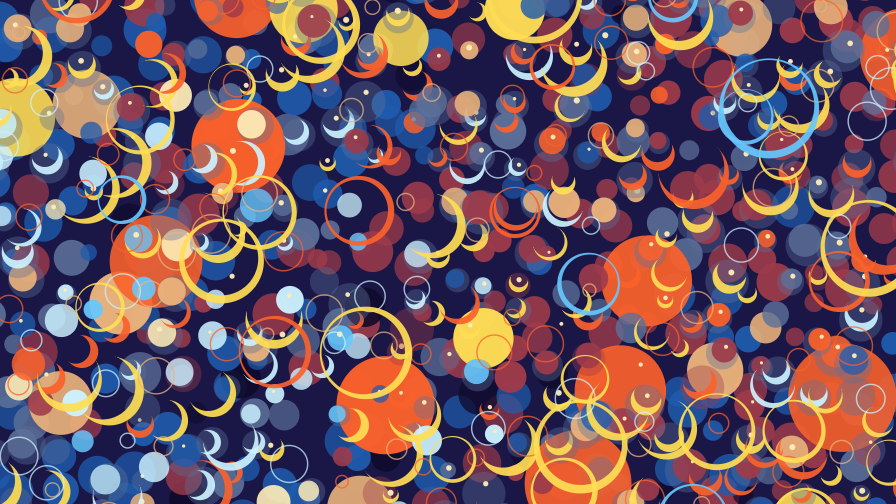
Give the GLSL for this background, as a WebGL 2 fragment shader.

```glsl
#version 300 es
precision highp float;

uniform vec2 u_resolution;
out vec4 fragColor;

const vec3 NAVY = vec3(0.10, 0.09, 0.28);
const vec3 INDIGO = vec3(0.06, 0.04, 0.17);
const vec3 BLUE = vec3(0.12, 0.36, 0.68);
const vec3 SLATE = vec3(0.36, 0.44, 0.60);
const vec3 SKY = vec3(0.40, 0.78, 0.99);
const vec3 PALE = vec3(0.80, 0.95, 1.00);
const vec3 CREAM = vec3(1.00, 0.93, 0.72);
const vec3 MAROON = vec3(0.62, 0.23, 0.29);
const vec3 ORANGE = vec3(0.98, 0.38, 0.17);
const vec3 TAN = vec3(0.92, 0.70, 0.48);
const vec3 YELLOW = vec3(1.00, 0.87, 0.33);

const int DIM = 0, BIG = 1, CLUSTER = 2, CRESCENT = 3, RING = 4, HOOP = 5;
const float DIM_CELL = 0.083;
const float BIG_CELL = 0.215;
const float CLUSTER_CELL = 0.077;
const float CRESCENT_CELL = 0.125;
const float RING_CELL = 0.185;
const float HOOP_CELL = 0.105;
const float HOOP_WIDTH = 0.0028;
const float DOT_RADIUS = 0.0055;

vec4 hash4(vec2 cell, float seed) {
    float n = dot(cell, vec2(127.1, 311.7)) + seed * 74.7;
    return fract(sin(n + vec4(0.0, 19.3, 47.9, 83.1)) * 43758.5453);
}

vec3 pick(float t, float share, vec3 a, vec3 b) {
    return t < share ? a : b;
}

float disc(vec2 q, float r) {
    return length(q) - r;
}

// Disc with a shifted hole: a crescent, or a ring of uneven width
float lune(vec2 q, float r, float hole, vec2 shift) {
    return max(length(q) - r, hole - length(q - shift));
}

void paint(inout vec3 col, vec3 ink, float alpha, float d) {
    float cover = clamp(0.5 - d * u_resolution.y, 0.0, 1.0);
    col = mix(col, ink, alpha * cover);
}

// Draws one item at offset q; 'at' is its centre, which sets the local palette
void drawItem(inout vec3 col, int kind, vec2 q, vec2 at, vec4 h, vec4 k) {
    float right = smoothstep(0.55, 1.15, at.x);
    float upper = smoothstep(0.20, 0.50, at.y);
    float icy = (1.0 - right) * (1.0 - smoothstep(0.68, 0.95, at.y));
    float angle = mix(2.4, 1.6, right) + (k.w - 0.5) * 1.6;
    vec2 dir = vec2(cos(angle), sin(angle));

    if (kind == DIM) {
        float r = mix(0.018, 0.043, h.z);
        vec3 cool = pick(k.x, 0.62, BLUE, pick(k.x, 0.88, SLATE, INDIGO));
        vec3 ink = pick(h.w, mix(0.22, 0.35 + 0.35 * upper, right), MAROON, cool);
        paint(col, ink, mix(0.65, 0.95, k.y), disc(q, r));
    } else if (kind == BIG && h.w < 0.52) {
        bool hot = k.x < mix(0.32, 0.55, right);
        float r = hot ? mix(0.075, 0.110, h.z) : mix(0.055, 0.078, h.z);
        vec3 ink = hot ? ORANGE : pick(k.y, 0.68, YELLOW, TAN);
        paint(col, ink, mix(0.86, 0.98, k.z), disc(q, r));
    } else if (kind == CLUSTER) {
        float r = mix(0.015, 0.034, h.z);
        vec3 frost = pick(k.x, 0.58, PALE, pick(k.x, 0.80, CREAM, SKY));
        vec3 warm = pick(k.x, 0.38, MAROON, pick(k.x, 0.62, ORANGE, TAN));
        vec3 plain = pick(k.y, 0.45, pick(k.x, 0.6, BLUE, SLATE), warm);
        vec3 ink = pick(fract(k.y * 7.3), 0.68 * icy, frost, plain);
        vec3 halo = pick(k.z, 0.5, SLATE, MAROON);
        vec3 moon = pick(k.z, 0.55 * icy + 0.12, PALE, pick(k.x, 0.5, ORANGE, YELLOW));
        if (k.z < 0.55) paint(col, halo, 0.38, disc(q + dir * r * 0.3, r * 1.3));
        if (h.w < 0.58) paint(col, ink, mix(0.72, 0.96, k.y), disc(q, r));
        else if (h.w < 0.84) paint(col, moon, 0.92, lune(q, r, r * 0.9, dir * r * 0.42));
        if (k.w < 0.42) {
            vec2 shift = dir * r * 0.3;
            paint(col, CREAM, 0.95, disc(q - shift, DOT_RADIUS * mix(0.5, 1.1, k.x)));
        }
    } else if (kind == CRESCENT && h.w < 0.48) {
        float r = mix(0.030, 0.070, h.z);
        vec3 ink = pick(k.x, 0.55, YELLOW, pick(k.x, 0.85, ORANGE, PALE));
        paint(col, ink, 0.92, lune(q, r, r * 0.95, dir * r * mix(0.18, 0.30, k.y)));
    } else if (kind == RING && h.w < 0.55) {
        float r = mix(0.045, 0.100, h.z * h.z);
        vec3 ink = pick(k.x, 0.50, YELLOW, pick(k.x, 0.80, SKY, ORANGE));
        float hole = r * mix(0.87, 0.92, k.y);
        paint(col, ink, 0.92, lune(q, r, hole, dir * r * 0.06));
    } else if (kind == HOOP && h.w < 0.55) {
        float r = mix(0.012, 0.042, h.z);
        vec3 ink = pick(k.x, 0.40, ORANGE, pick(k.x, 0.70, TAN, PALE));
        paint(col, ink, 0.75, abs(length(q) - r) - HOOP_WIDTH * 0.5);
    }
}

// Jittered grid; neighbours are drawn in a fixed order so overlaps agree
void scatter(inout vec3 col, vec2 p, int kind, float size) {
    float seed = float(kind) + 1.0;
    vec2 origin = vec2(0.37, 0.61) * seed;
    vec2 home = floor(p / size + origin);
    for (int j = -1; j <= 1; j++) {
        for (int i = -1; i <= 1; i++) {
            vec2 cell = home + vec2(i, j);
            vec4 h = hash4(cell, seed);
            vec4 k = hash4(cell, seed + 11.0);
            vec2 at = (cell + 0.5 + 0.9 * (h.xy - 0.5) - origin) * size;
            drawItem(col, kind, p - at, at, h, k);
        }
    }
}

void main() {
    vec2 p = gl_FragCoord.xy / u_resolution.y;
    vec3 col = NAVY;
    scatter(col, p, DIM, DIM_CELL);
    scatter(col, p, BIG, BIG_CELL);
    scatter(col, p, CLUSTER, CLUSTER_CELL);
    scatter(col, p, CRESCENT, CRESCENT_CELL);
    scatter(col, p, HOOP, HOOP_CELL);
    scatter(col, p, RING, RING_CELL);
    fragColor = vec4(col, 1.0);
}
```
